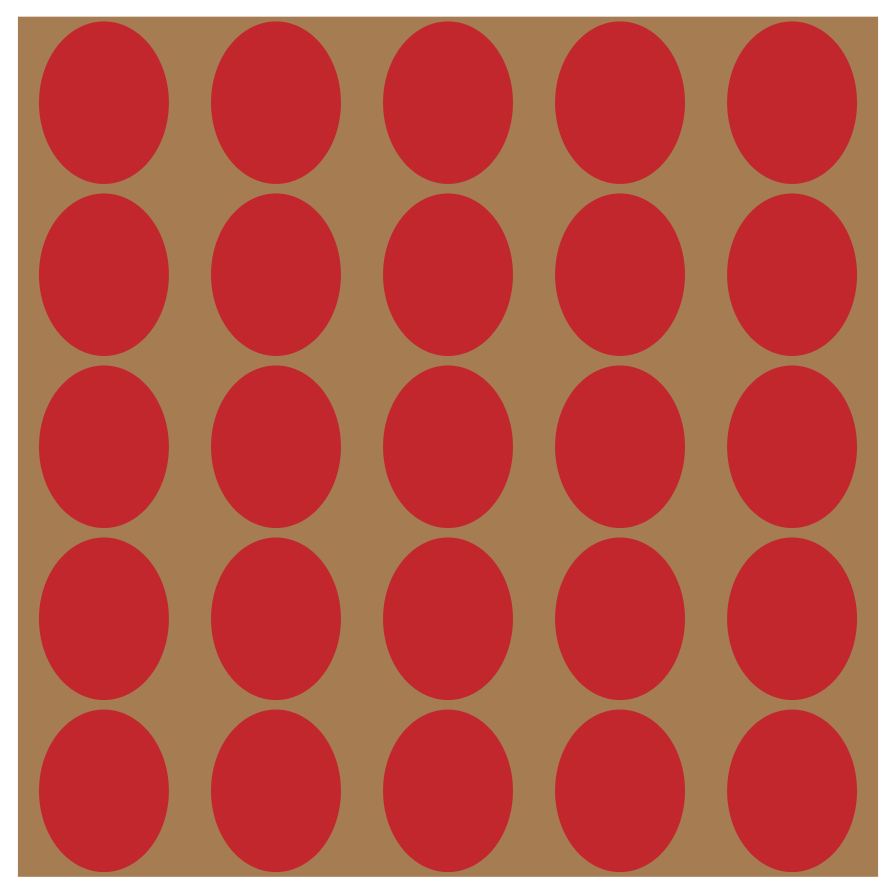
This pattern is drawn by a WebGL 2 fragment shader. Its source:

```glsl
#version 300 es
precision highp float;
// Five by five grid of upright red ovals on a tan square panel with a white margin.

uniform vec2 u_resolution;
out vec4 fragColor;

const vec3 WHITE = vec3(1.0);
const vec3 TAN = vec3(0.651, 0.486, 0.322);
const vec3 RED = vec3(0.757, 0.153, 0.176);

const float REPEATS = 5.0;
const float PANEL_SIZE = 0.96;
const vec2 PANEL_CENTER = vec2(0.5, 0.5014);
const vec2 OVAL_RADII = vec2(0.0725, 0.0907);

// Signed distance to an axis-aligned box.
float boxDistance(vec2 p, vec2 halfSize) {
    vec2 d = abs(p) - halfSize;
    return length(max(d, 0.0)) + min(max(d.x, d.y), 0.0);
}

// Approximate signed distance to an ellipse, accurate near its edge.
float ellipseDistance(vec2 p, vec2 radii) {
    float scaled = length(p / radii);
    float slope = length(p / (radii * radii));
    return scaled * (scaled - 1.0) / max(slope, 0.0001);
}

// Offset from the center of the nearest grid cell.
vec2 cellOffset(vec2 p, float pitch) {
    return (fract(p / pitch) - 0.5) * pitch;
}

// Coverage of a shape, with an edge one pixel wide.
float coverage(float dist, float pixel) {
    return clamp(0.5 - dist / pixel, 0.0, 1.0);
}

void main() {
    float side = min(u_resolution.x, u_resolution.y);
    float pixel = 1.0 / side;
    vec2 uv = (gl_FragCoord.xy - 0.5 * u_resolution) / side + 0.5;
    vec2 p = uv - PANEL_CENTER;

    // Panel
    float halfPanel = 0.5 * PANEL_SIZE;
    float panel = coverage(boxDistance(p, vec2(halfPanel)), pixel);

    // Ovals, one centered in each cell of the panel
    vec2 local = cellOffset(p + halfPanel, PANEL_SIZE / REPEATS);
    float oval = coverage(ellipseDistance(local, OVAL_RADII), pixel);

    vec3 color = mix(WHITE, mix(TAN, RED, oval), panel);
    fragColor = vec4(color, 1.0);
}
```
